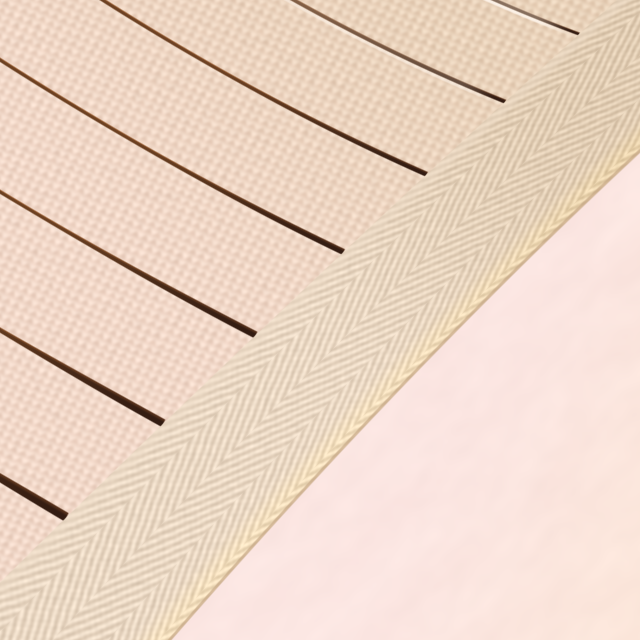
Give the GLSL for this texture, as a three.js fragment shader.

```glsl
// Slatted woven blind with dark slits, edged by a diagonal herringbone tape over soft pink cloth.
varying vec2 vUv;

vec2 hashGradient(vec2 cell) {
  vec2 h = vec2(dot(cell, vec2(127.1, 311.7)), dot(cell, vec2(269.5, 183.3)));
  return fract(sin(h) * 43758.5) * 2.0 - 1.0;
}

float gradientNoise(vec2 p) {
  vec2 i = floor(p), f = fract(p);
  vec2 u = f * f * f * (f * (f * 6.0 - 15.0) + 10.0);
  float low = mix(dot(hashGradient(i), f),
                  dot(hashGradient(i + vec2(1, 0)), f - vec2(1, 0)), u.x);
  float high = mix(dot(hashGradient(i + vec2(0, 1)), f - vec2(0, 1)),
                   dot(hashGradient(i + 1.0), f - 1.0), u.x);
  return mix(low, high, u.y);
}

float tapeTop(float x) { return 0.09 + 0.943 * x + 0.04 * x * (1.0 - x); }

float tapeBottom(float x) {
  return 1.04 * (x - 0.267) + 0.15 * (x - 0.267) * (1.0 - x);
}

// Fine ribs crossed by short slanted stitches
vec3 slatColor(vec2 p) {
  vec2 q = p + 0.003 * gradientNoise(p * 16.0);
  float rib = sin(dot(q, vec2(0.87, -0.49)) * 410.0);
  float stitch = sin(dot(q, vec2(0.42, 0.91)) * 490.0 + rib * 0.8);
  vec3 color = mix(vec3(0.945, 0.845, 0.785), vec3(0.91, 0.82, 0.725),
                   smoothstep(0.7, 1.8, p.x + p.y));
  color += vec3(0.022, 0.027, 0.03) * rib + vec3(0.016, 0.022, 0.024) * stitch;
  return color + 0.035 * gradientNoise(q * vec2(95.0, 70.0));
}

// Zigzag threads in four strips running along the tape
vec3 tapeColor(vec2 p, float across) {
  float along = (p.x + p.y) * 0.7071;
  float zigzag = abs(fract(across * 2.0 + 0.12) - 0.5) * 0.11;
  float wobble = 0.0015 * gradientNoise(p * 30.0);
  float thread = sin((along * 0.38 + zigzag * 0.92 + wobble) * 600.0);
  float knot = sin(along * 520.0) * sin(across * 120.0);
  vec3 color = mix(vec3(0.915, 0.845, 0.765), vec3(0.88, 0.80, 0.70),
                   smoothstep(0.9, 1.8, p.x + p.y));
  color += vec3(0.048, 0.052, 0.055) * thread + 0.012 * knot;
  color += vec3(0.035, 0.025, -0.025) * smoothstep(0.78, 0.95, across);
  return color + 0.04 * gradientNoise(p * 85.0);
}

vec3 clothColor(vec2 p) {
  vec2 streak = vec2(p.x + p.y, p.y - p.x);
  float cloud = gradientNoise(streak * vec2(5.0, 11.0) + 4.0);
  float mottling = gradientNoise(streak * vec2(18.0, 32.0));
  vec3 color = mix(vec3(0.985, 0.90, 0.885), vec3(0.985, 0.90, 0.85),
                   smoothstep(0.5, 1.1, p.x - p.y * 0.5));
  return color + vec3(0.012, 0.022, 0.022) * cloud + 0.014 * mottling;
}

void main() {
  vec2 p = vUv;
  float top = tapeTop(p.x), bottom = tapeBottom(p.x);
  float across = (top - p.y) / (top - bottom);
  vec3 color = slatColor(p);

  // Curved slits, thinner and paler toward the upper right
  for (int k = 0; k < 7; k++) {
    float i = float(k);
    float endX = 0.104 + 0.1551 * i - 0.0036 * i * i;
    float back = endX - p.x;
    float slope = 0.59 - 0.037 * i;
    float bend = 0.03 + 0.04 * i;
    float curveY = tapeTop(endX) + slope * back + bend * back * back;
    float tilt = slope + 2.0 * bend * back;
    float offset = (p.y - curveY) / sqrt(1.0 + tilt * tilt);
    float taper = smoothstep(0.0, 0.36, back);
    float halfWidth = mix(0.0072 - 0.0008 * i, 0.0029, taper);
    float inside = smoothstep(-0.0015, 0.0015, back + offset * 0.45);
    float pale = smoothstep(3.8, 6.0, i) * smoothstep(0.01, 0.07, back);

    // Lit lower lip
    float lip = 1.0 - smoothstep(0.001, 0.0045, abs(offset + halfWidth + 0.002));
    color = mix(color, vec3(0.99, 0.95, 0.91), lip * inside * (0.2 + 0.75 * pale));

    // Dark gap with a brown upper side
    float gap = 1.0 - smoothstep(halfWidth - 0.0015, halfWidth + 0.0015, abs(offset));
    vec3 brown = mix(vec3(0.20, 0.11, 0.07), vec3(0.42, 0.25, 0.13), taper);
    brown += vec3(0.15, 0.09, 0.04) * smoothstep(0.0, halfWidth, offset);
    brown = mix(brown, vec3(0.62, 0.53, 0.46), pale * 0.75);
    color = mix(color, brown, gap * inside);
  }

  // Tape with a pale upper selvage
  float topDistance = (top - p.y) * 0.72;
  float bottomDistance = (p.y - bottom) * 0.69;
  vec3 tape = tapeColor(p, across);
  float selvage = 1.0 - smoothstep(0.002, 0.012, abs(topDistance - 0.006));
  tape = mix(tape, vec3(0.93, 0.86, 0.78), selvage * 0.5);
  color = mix(color, tape, smoothstep(-0.0015, 0.0015, topDistance));

  // Cloth and the tan hem along its border
  color = mix(clothColor(p), color, smoothstep(-0.0015, 0.0015, bottomDistance));
  float hem = 1.0 - smoothstep(0.0008, 0.004, abs(bottomDistance - 0.0015));
  color = mix(color, vec3(0.77, 0.65, 0.52), hem * 0.7);

  gl_FragColor = vec4(clamp(color, 0.0, 1.0), 1.0);
}
```
